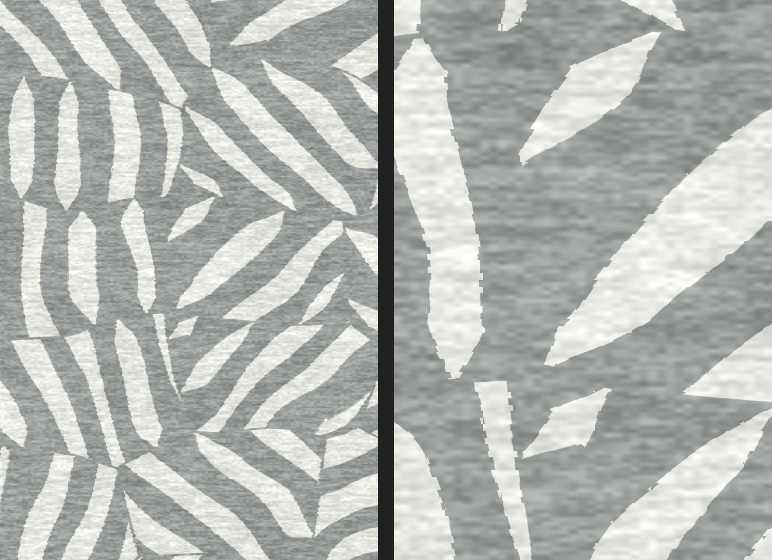
Left, the full canvas; right, a detail of the centre.
A WebGL 1 fragment shader for this pattern:

```glsl
precision highp float;
uniform vec2 u_resolution;

float hash(vec2 p) {
  p = fract(p * vec2(0.1031, 0.1137) + 0.317);
  p += dot(p, p.yx + 33.33);
  return fract((p.x + p.y) * p.x * 17.31);
}

float noise(vec2 p) {
  vec2 i = floor(p), f = fract(p);
  f = f * f * (3.0 - 2.0 * f);
  return mix(mix(hash(i), hash(i + vec2(1.0, 0.0)), f.x),
             mix(hash(i + vec2(0.0, 1.0)), hash(i + 1.0), f.x), f.y);
}

// Stripe heading: steep on the left, shallow on the right, some patches descend
float heading(vec2 cell, vec2 seed) {
  float across = smoothstep(0.1, 0.6, seed.x);
  float rising = mix(1.5, 0.5, across);
  float falling = mix(1.95, 2.45, across);
  float falls = 1.0 - step(0.5, abs(mod(cell.x + cell.y, 3.0) - 1.0));
  return mix(rising, falling, falls) + 0.5 * (hash(cell + 7.0) - 0.5);
}

// Signed distance into the cream bands, positive inside
float bands(vec2 p) {
  vec2 grid = vec2(3.2, 4.6);
  vec2 wobble = vec2(noise(p * 8.0 + 3.0), noise(p * 8.0 + 41.0)) - 0.5;
  vec2 g = (p + 0.035 * wobble) * grid;

  // Nearest and second nearest patch centres
  float d1 = 100.0, d2 = 100.0;
  vec2 s1 = vec2(0.0), s2 = vec2(0.0), cell = vec2(0.0);
  for (int j = -1; j <= 1; j++) {
    for (int i = -1; i <= 1; i++) {
      vec2 c = floor(g) + vec2(float(i), float(j));
      vec2 s = c + 0.12 + 0.76 * vec2(hash(c + 11.0), hash(c + 53.0));
      float d = dot(g - s, g - s);
      if (d < d1) {
        d2 = d1; s2 = s1;
        d1 = d; s1 = s; cell = c;
      } else if (d < d2) {
        d2 = d; s2 = s;
      }
    }
  }
  float border = (d2 - d1) / (2.0 * length(s2 - s1)) / 4.0;

  // Bent stripes inside the patch
  vec2 seed = s1 / grid;
  float angle = heading(cell, seed);
  vec2 along = vec2(cos(angle), sin(angle));
  vec2 q = p - seed + 0.045 * wobble;
  float run = dot(q, along);
  float period = 0.078 + 0.016 * hash(cell + 29.0);
  float t = dot(q, vec2(-along.y, along.x)) / period + hash(cell + 5.0);
  float id = floor(t);
  float fromAxis = abs(fract(t) - 0.5) * period;

  // Width swells along each stripe and sometimes tapers at the border
  float halfWidth = period * (0.17 + 0.14 * noise(vec2(id * 7.3 + cell.x * 13.0, run * 9.0 + cell.y * 17.0)));
  float tapers = step(0.5, hash(cell * 3.0 + id + 19.0));
  halfWidth *= mix(1.0, smoothstep(-0.01, 0.05, border), tapers);
  return min(halfWidth - fromAxis, border - 0.002);
}

void main() {
  vec2 p = gl_FragCoord.xy / u_resolution.y;

  // Each woven row shifts a little, leaving ragged edges
  float row = floor(p.y * 256.0);
  vec2 woven = p + vec2(0.003 * (hash(vec2(row, floor(p.x * 90.0))) - 0.5), 0.0);
  float aa = 0.8 / u_resolution.y;
  float cream = smoothstep(-aa, aa, bands(woven));

  // Horizontal yarn, fine knots and broad fading
  float yarn = noise(p * vec2(45.0, 260.0)) - 0.5;
  float knots = noise(p * vec2(190.0, 400.0) + 71.0) - 0.5;
  float fading = noise(p * vec2(9.0, 22.0) + 23.0) - 0.5;
  float weave = 0.14 * yarn + 0.13 * knots + 0.05 * fading;

  vec3 greyWool = vec3(0.597, 0.617, 0.607) + weave;
  vec3 creamWool = vec3(0.905, 0.905, 0.885) + 0.85 * weave;
  gl_FragColor = vec4(mix(greyWool, creamWool, cream), 1.0);
}
```
